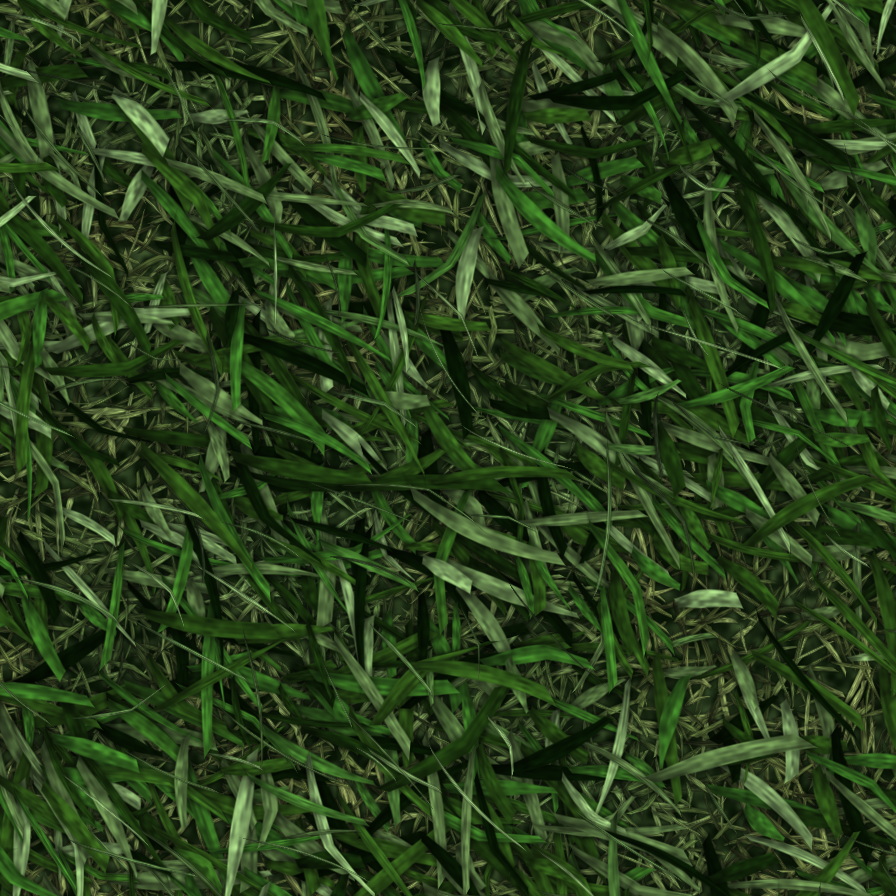
Write a Shadertoy shader that draws this texture.

```glsl
const vec3 SHADE = vec3(0.02, 0.065, 0.01);
const vec3 DEEP  = vec3(0.08, 0.16, 0.04);
const vec3 GREEN = vec3(0.14, 0.25, 0.07);
const vec3 FRESH = vec3(0.16, 0.32, 0.10);
const vec3 SAGE  = vec3(0.27, 0.36, 0.20);
const vec3 PALE  = vec3(0.39, 0.50, 0.31);
const vec3 STRAW = vec3(0.38, 0.40, 0.22);

vec4 hash4(vec2 p) {
    vec4 q = fract(p.xyxy * vec4(0.1031, 0.1030, 0.0973, 0.1099));
    q += dot(q, q.wzxy + 33.33);
    return fract((q.xxyz + q.yzzw) * q.zywx);
}

float noise(vec2 p) {
    vec2 i = floor(p), f = fract(p);
    f = f * f * (3.0 - 2.0 * f);
    vec2 e = vec2(0.0, 1.0);
    return mix(mix(hash4(i).x, hash4(i + e.yx).x, f.x),
               mix(hash4(i + e).x, hash4(i + e.yy).x, f.x), f.y);
}

vec2 rotate(vec2 p, float angle) {
    float c = cos(angle), s = sin(angle);
    return vec2(c * p.x + s * p.y, c * p.y - s * p.x);
}

// Ramp from shaded blades through fresh green to dry, pale ones
vec3 grassColor(float k) {
    vec3 c = mix(SHADE, DEEP, smoothstep(0.06, 0.18, k));
    c = mix(c, GREEN, smoothstep(0.20, 0.34, k));
    c = mix(c, FRESH, smoothstep(0.42, 0.56, k));
    c = mix(c, SAGE, smoothstep(0.67, 0.76, k));
    return mix(c, PALE, smoothstep(0.87, 0.95, k));
}

// Signed distance to a tapered blade; t runs along it from -1 to 1
float bladeDistance(vec2 p, float t, float halfLength, float width, float blunt) {
    float root = mix(0.55, 1.0, smoothstep(-1.0, -0.2, t));
    float tip = 1.0 - (1.0 - blunt) * smoothstep(-0.1, 1.05, t);
    float ends = (abs(t + 0.12 * p.y / width) - 1.0) * halfLength;
    return max(abs(p.y) - width * root * tip, ends);
}

// One layer of scattered blades painted over the colour below
vec3 paintLayer(vec3 below, vec2 uv, float cells, float seed, float width,
                float spread, float keep, float gain, vec3 tint, float tintAmount) {
    vec3 color = below;
    vec2 home = floor(uv * cells);
    float soft = max(0.0013, 0.6 / iResolution.y);
    for (int j = -2; j <= 2; j++)
    for (int i = -2; i <= 2; i++) {
        vec2 cell = home + vec2(i, j);
        vec4 place = hash4(cell + seed * 37.0 + 11.0);
        vec4 form = hash4(cell + seed * 53.0 + 511.0);
        vec4 look = hash4(cell + seed * 71.0 + 907.0);
        vec2 center = (cell + place.xy) / cells;
        float clump = smoothstep(0.22, 0.55, noise(center * 6.5 + 4.0));
        if (look.w > keep * mix(0.4, 1.0, clump)) continue;

        // Placement, slight curve and occasional kink
        float angle = -0.65 + spread * (place.z + form.x - 1.0);
        float halfLength = mix(0.38, 1.15, place.w) / cells;
        vec2 p = rotate(uv - center, angle);
        float t = p.x / halfLength;
        float bend = form.y - 0.5;
        p.y += bend * 0.26 * halfLength * t * t;
        p.y += step(0.84, form.z) * sign(bend) * 0.4 * halfLength * max(t - 0.2, 0.0);

        float w = width * mix(0.45, 1.25, form.w);
        float blunt = mix(0.15, 0.95, look.z);
        float d = bladeDistance(p, t, halfLength, w, blunt);
        if (d > 0.014) continue;

        // Shadow cast on the layers below
        color *= 1.0 - 0.24 * smoothstep(w, 0.0, d);

        // Lengthwise fibres, centre fold and dark root
        float v = p.y / w;
        float fibre = mix(0.72, 1.28, noise(vec2(t * 5.0, v * 3.0) + cell * 7.0));
        float fold = mix(0.88, 1.1, smoothstep(-0.3, 0.3, v * sign(look.y - 0.4)));
        float root = mix(0.55, 1.0, smoothstep(-1.0, -0.2, t));
        vec3 blade = mix(grassColor(look.x), tint * mix(0.4, 1.1, look.x), tintAmount);
        blade *= gain * fibre * fold * root;
        color = mix(color, blade, smoothstep(soft, -soft, d));
    }
    return color;
}

void mainImage(out vec4 fragColor, in vec2 fragCoord) {
    vec2 uv = fragCoord / iResolution.y;

    // Fine, matted thatch seen through the gaps
    float mat = 0.6 * noise(uv * 110.0) + 0.4 * noise(uv * 45.0);
    vec3 color = mix(SHADE, SAGE, mat * mat);
    vec3 thatch = mix(SAGE, STRAW, noise(uv * 8.0 + 30.0));
    for (int n = 0; n < 4; n++) {
        color = paintLayer(color, uv, 32.0, float(n) + 1.0, 0.0029,
                           3.0, 2.4, 1.25, thatch, 0.8);
    }

    // Broad blades, brighter toward the top
    for (int n = 0; n < 7; n++) {
        float height = float(n) / 6.0;
        color = paintLayer(color, uv, mix(15.5, 12.5, height), float(n) + 9.0, 0.0082,
                           1.5, 0.8, mix(1.05, 1.28, height), GREEN, 0.0);
    }

    // Sparse thin stems catching the light
    color = paintLayer(color, uv, 14.0, 23.0, 0.0020, 1.1, 0.6, 1.15, PALE, 0.7);

    // Mottled wear over everything
    color *= mix(0.86, 1.16, noise(uv * 150.0 + 9.0));
    fragColor = vec4(clamp(color, 0.0, 1.0), 1.0);
}
```
